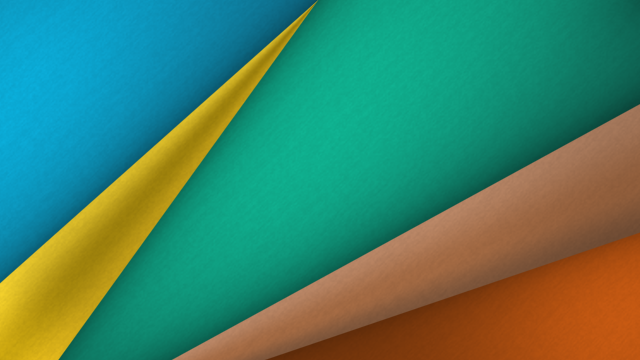
Write a WebGL 1 fragment shader that draws this background.

```glsl
precision highp float;

uniform vec2 u_resolution;

const vec2 DIAGONAL = vec2(0.7071, 0.7071);

float hash(vec2 p) {
  return fract(sin(dot(p, vec2(127.1, 311.7))) * 43758.545);
}

float valueNoise(vec2 p) {
  vec2 cell = floor(p);
  vec2 f = fract(p);
  f = f * f * (3.0 - 2.0 * f);
  float low = mix(hash(cell), hash(cell + vec2(1.0, 0.0)), f.x);
  float high = mix(hash(cell + vec2(0.0, 1.0)), hash(cell + 1.0), f.x);
  return mix(low, high, f.y);
}

// Coordinates along and across the diagonal grain
vec2 grainAxes(vec2 p) {
  return vec2(dot(p, DIAGONAL), dot(p, vec2(DIAGONAL.x, -DIAGONAL.y)));
}

// Signed distance to the line a-b, positive on its left
float lineSide(vec2 p, vec2 a, vec2 b) {
  vec2 dir = normalize(b - a);
  return dot(p - a, vec2(-dir.y, dir.x));
}

// Soft elliptical light, stretched along the grain
float glow(vec2 p, vec2 center, vec2 falloff) {
  vec2 q = grainAxes(p - center);
  return exp(-dot(q * q, falloff));
}

float shadow(float dist, float strength, float width) {
  return 1.0 - strength * exp(-max(dist, 0.0) / width);
}

// Three-tone shading across a folded strip
vec3 foldShade(float t, float crease, vec3 first, vec3 middle, vec3 last) {
  vec3 color = mix(first, middle, smoothstep(0.0, crease, t));
  return mix(color, last, smoothstep(crease, 1.0, t));
}

float paperGrain(vec2 p) {
  vec2 q = grainAxes(p);
  float streaks = valueNoise(q * vec2(12.0, 150.0)) - 0.5;
  float fibers = valueNoise(q * vec2(90.0, 230.0)) - 0.5;
  float bumps = valueNoise(p * 210.0) - 0.5;
  return 1.0 + 0.022 * streaks + 0.035 * fibers + 0.035 * bumps;
}

void main() {
  vec2 p = gl_FragCoord.xy / u_resolution.y;
  p.x += 0.5 * (16.0 / 9.0 - u_resolution.x / u_resolution.y);
  float aa = 0.8 / u_resolution.y;

  // Sheet edges
  vec2 apex = vec2(0.884, 1.0);
  float blueEdge = lineSide(p, vec2(0.0, 0.213), apex);
  float yellowEdge = lineSide(p, vec2(0.162, 0.0), apex);
  float tanEdge = lineSide(p, vec2(0.477, 0.0), vec2(1.778, 0.711));
  float orangeEdge = lineSide(p, vec2(0.736, 0.0), vec2(1.778, 0.354));

  // Green center sheet
  float greenLight = glow(p, vec2(0.90, 0.65), vec2(0.7, 4.0));
  vec3 green = mix(vec3(0.065, 0.38, 0.32), vec3(0.06, 0.69, 0.56), greenLight);
  green *= shadow(-yellowEdge, 0.32, 0.045) * shadow(tanEdge, 0.38, 0.065);
  green *= shadow(length(p - vec2(1.778, 1.0)), 0.28, 0.13);

  // Blue sheet
  float blueLight = glow(p, vec2(0.0, 0.70), vec2(1.5, 6.0));
  vec3 blue = mix(vec3(0.06, 0.42, 0.53), vec3(0.04, 0.67, 0.84), blueLight);
  blue *= shadow(blueEdge, 0.32, 0.05);

  // Yellow fold
  float yellowT = clamp(-blueEdge / max(yellowEdge - blueEdge, 0.001), 0.0, 1.0);
  vec3 yellow = foldShade(yellowT, 0.55, vec3(0.85, 0.73, 0.16),
                          vec3(0.61, 0.50, 0.045), vec3(0.75, 0.61, 0.09));
  yellow *= 1.0 + 0.3 * glow(p, vec2(0.0), vec2(25.0, 25.0));

  // Tan fold
  float tanT = clamp(-tanEdge / max(orangeEdge - tanEdge, 0.001), 0.0, 1.0);
  vec3 tan_ = foldShade(tanT, 0.6, vec3(0.69, 0.50, 0.38),
                        vec3(0.61, 0.395, 0.25), vec3(0.47, 0.32, 0.22));
  tan_ *= 1.04 - 0.12 * smoothstep(1.2, 1.78, p.x);

  // Orange sheet
  float orangeLight = glow(p, vec2(1.75, 0.13), vec2(4.0, 6.0));
  vec3 orange = mix(vec3(0.46, 0.21, 0.045), vec3(0.77, 0.345, 0.07), orangeLight);
  orange *= shadow(-orangeEdge, 0.22, 0.05);

  // Stack the sheets
  vec3 color = mix(green, yellow, smoothstep(-aa, aa, yellowEdge));
  color = mix(color, blue, smoothstep(-aa, aa, blueEdge));
  color = mix(color, tan_, smoothstep(-aa, aa, -tanEdge));
  color = mix(color, orange, smoothstep(-aa, aa, -orangeEdge));

  gl_FragColor = vec4(color * paperGrain(p), 1.0);
}
```
